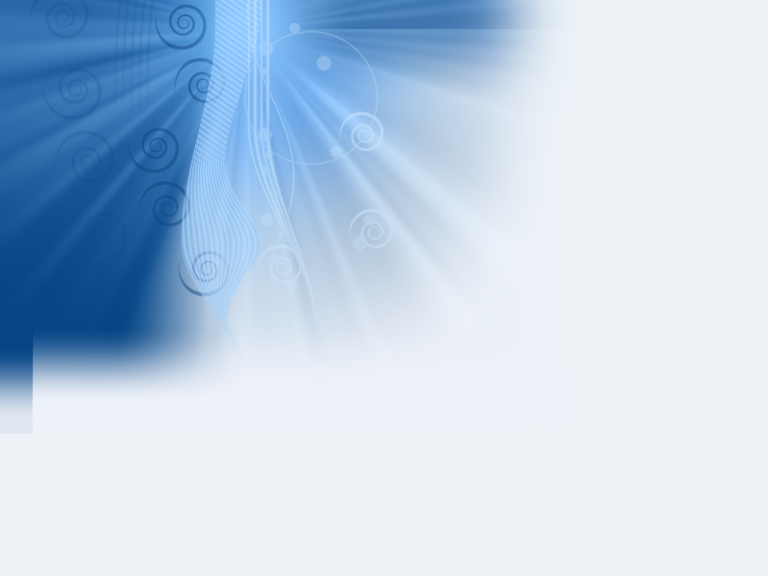
Give the GLSL for this background, as a WebGL 2 fragment shader.

```glsl
#version 300 es
precision highp float;
// A blue corner of light melting into pale paper: soft colour fields and rays
// fan from a lamp near the top, crossed by a lined ribbon, scrolls and strands.
// Lengths are in canvas heights, measured from the lower left.
uniform vec2 u_resolution;
out vec4 fragColor;

const float TAU = 6.2831853;

float hash(float n) {
    n = fract(n * 0.1031);
    n *= n + 33.33;
    return fract(n * (n + n));
}

float noise(float x) {
    float f = fract(x);
    return mix(hash(floor(x)), hash(floor(x) + 1.0), f * f * (3.0 - 2.0 * f));
}

float fall(float a, float b, float x) { return 1.0 - smoothstep(a, b, x); }

float stroke(float d, float width) {
    float soft = 1.0 / u_resolution.y;
    return fall(width - soft, width + soft, abs(d));
}

// Logarithmic spiral that thins towards its heart
float scroll(vec2 p, vec2 centre, float size, float spin) {
    vec2 d = p - centre;
    float r = length(d);
    float turn = log(max(r, 1e-4) / size) * 1.3 - spin * atan(d.y, d.x) / TAU;
    float gap = (fract(turn) - 0.5) * r / 1.3;
    return stroke(gap, 0.001 + 0.05 * r) * fall(size * 0.9, size, r) * smoothstep(0.004, 0.01, r);
}

// Dark blue field, bright fan and the shaded top edge
vec3 backdrop(vec2 p, vec2 lamp) {
    vec2 d = p - lamp;
    float r = length(d * vec2(1.15, 1.0));
    vec3 deep = mix(vec3(0.02, 0.27, 0.52), vec3(0.19, 0.43, 0.68), smoothstep(0.42, 0.95, p.y + 0.25 * p.x));
    deep += vec3(0.18, 0.22, 0.22) * exp(-dot(d, d) * 35.0);
    vec3 fan = mix(vec3(0.47, 0.70, 0.94), vec3(0.73, 0.81, 0.89), smoothstep(0.14, 0.45, r));
    fan = mix(fan, vec3(0.92, 0.94, 0.97), smoothstep(0.38, 0.68, r));
    float shade = smoothstep(0.82, 0.99, p.y) * smoothstep(0.45, 0.62, p.x) * fall(0.76, 1.03, p.x);
    fan = mix(fan, vec3(0.25, 0.47, 0.70), shade);
    float edge = mix(0.31, 0.38, smoothstep(0.5, 1.0, p.y));
    float blur = mix(0.12, 0.03, smoothstep(0.35, 0.7, p.y));
    vec3 col = mix(deep, fan, smoothstep(edge - blur, edge + blur, p.x));

    // Rays, repeated by angle around the lamp
    float angle = atan(d.y, -d.x);
    float ray = 0.6 * noise(angle * 9.0 + 40.0) + 0.4 * noise(angle * 23.0 + 90.0) - 0.45;
    col += ray * vec3(0.20, 0.19, 0.16) * smoothstep(0.06, 0.22, r) * fall(0.3, 0.75, r);
    return col + vec3(0.06, 0.08, 0.07) * exp(-dot(d, d) * 180.0);
}

// Twisted veil: x is its body, y its fine lines
vec2 ribbon(vec2 p) {
    float left = 0.312 + 0.06 * smoothstep(0.58, 0.95, p.y) + 0.1 * fall(0.36, 0.58, p.y);
    float bulge = (p.y - 0.58) / 0.08;
    float right = 0.39 + 0.067 * smoothstep(0.7, 1.0, p.y) + 0.065 * exp(-bulge * bulge);
    float t = (p.x - left) / max(right - left, 0.012);
    float body = smoothstep(0.0, 0.04, t) * fall(0.94, 1.0, t) * smoothstep(0.35, 0.5, p.y);
    float lines = 0.5 + 0.5 * cos(TAU * (t * 15.0 + 9.0 * p.y));
    float hatch = 0.5 + 0.5 * cos(TAU * (p.x * 65.0 + p.y * 95.0));
    return body * vec2(1.0, mix(lines, hatch, smoothstep(0.68, 0.78, p.y)));
}

void main() {
    vec2 p = gl_FragCoord.xy / u_resolution.y;
    vec2 lamp = vec2(0.43, 0.95);
    vec3 col = backdrop(p, lamp);

    // Dark scrolls in a winding column, fainter ones further left
    float ink = 0.0;
    for (int i = 0; i < 5; i++) {
        float k = float(i), spin = mod(k, 2.0) * 2.0 - 1.0;
        vec2 c = vec2(0.31 + 0.05 * sin(1.9 * k + 0.2), 0.96 - 0.107 * k);
        ink = max(ink, scroll(p, c, 0.052, spin));
        c = vec2(0.11 + 0.022 * k, 0.97 - 0.125 * k);
        ink = max(ink, 0.4 * scroll(p, c, 0.06, -spin));
        float stem = 0.20 + 0.014 * k + 0.4 * (p.y - 0.85) * (p.y - 0.85);
        ink = max(ink, 0.3 * stroke(p.x - stem, 0.002) * smoothstep(0.75, 0.95, p.y));
    }
    col = mix(col, vec3(0.05, 0.27, 0.50), 0.5 * ink * fall(0.33, 0.42, p.x));

    vec2 veil = ribbon(p);
    col = mix(col, vec3(0.55, 0.78, 1.0), 0.42 * veil.x);
    col = mix(col, vec3(0.78, 0.90, 1.0), 0.4 * veil.y);

    // Pale strands, scrolls and bubbles on the bright side
    float pale = 0.0;
    for (int i = 0; i < 4; i++) {
        float k = float(i);
        float path = 0.432 + 0.011 * k + (0.12 - 0.012 * k) * fall(0.42, 0.78, p.y);
        pale = max(pale, 0.55 * stroke(p.x - path, 0.0015 + 0.001 * mod(k, 2.0)) * smoothstep(0.36, 0.5, p.y));
        float a = 0.75 - 1.3 * k;
        if (i < 3) pale = max(pale, 0.6 * scroll(p, vec2(0.53, 0.67) + 0.14 * vec2(cos(a), sin(a)), 0.045, 1.0));
    }
    float loopArc = length(p - vec2(0.54, 0.83)) - 0.115;
    pale = max(pale, 0.4 * stroke(loopArc, 0.001));
    float cross = p.x - 0.47 - 0.04 * sin((p.y - 0.55) * 11.0);
    pale = max(pale, 0.5 * stroke(cross, 0.0012) * smoothstep(0.5, 0.6, p.y));
    for (int i = 0; i < 14; i++) {
        float k = float(i) + 3.0, y = mix(0.48, 0.98, hash(k));
        vec2 c = vec2(0.46 + 0.2 * hash(k + 31.0) * hash(k + 57.0), y);
        pale = max(pale, 0.35 * stroke(max(length(p - c) - 0.004 - 0.008 * hash(k + 83.0), 0.0), 0.002));
    }
    col = mix(col, vec3(0.78, 0.89, 0.98), pale);

    // Haze below, with the stepped lower left block, then plain paper
    float block = stroke(p.x, 0.057);
    float lower = 0.035 * block;
    vec3 haze = mix(vec3(0.93, 0.945, 0.975), vec3(0.87, 0.90, 0.94), block * fall(0.24, 0.33, p.y));
    col = mix(col, haze, fall(0.30 - lower, 0.435 - lower, p.y));
    vec3 paper = vec3(0.925, 0.95, 0.965);
    float floorLine = 0.257 - 0.009 * block;
    col = mix(col, paper, fall(floorLine - 0.002, floorLine + 0.002, p.y));
    col = mix(col, paper, smoothstep(0.82, 1.05, p.x));
    fragColor = vec4(clamp(col, 0.0, 1.0), 1.0);
}
```
